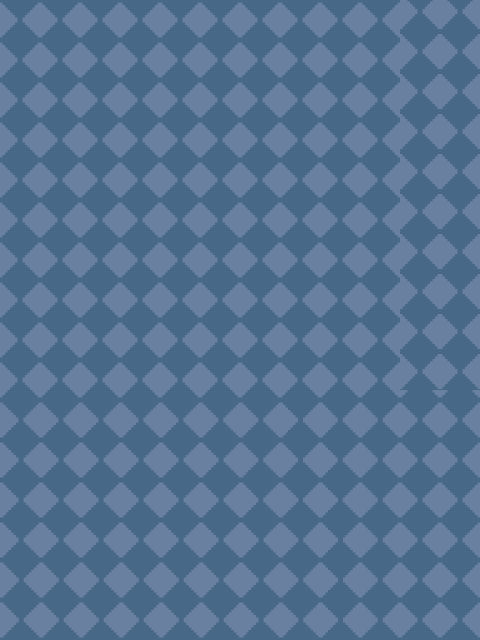
Give the GLSL for this pattern, as a WebGL 1 fragment shader.

```glsl
precision highp float;
// Stepped blue diamonds in a 12 by 16 grid, with an offset panel at the upper right.
uniform vec2 u_resolution;

const vec2 REPEATS = vec2(12.0, 16.0);
const float STEPS = 16.0;       // stair steps along each side of a repeat
const float RADIUS = 7.5;       // diamond radius in stair steps
const int SAMPLES = 4;          // antialiasing samples per axis

// 1.0 inside a stair-edged diamond centred in each unit tile
float steppedDiamond(vec2 p, float steps, float radius) {
  vec2 cell = floor(fract(p) * steps) + 0.5 - 0.5 * steps;
  return step(abs(cell.x) + abs(cell.y), radius);
}

// Raises the panel beyond a corner, leaving a hard seam
vec2 shiftPanel(vec2 p, vec2 corner, float rise) {
  vec2 inside = step(corner, p);
  return p - vec2(0.0, rise * inside.x * inside.y);
}

// Slight sideways drift of the lower rows, fading to the right
vec2 driftRows(vec2 p, float top, float amount) {
  float below = step(p.y, top);
  float growth = 1.0 + 0.5 * (top - p.y) / top;
  float fade = 1.0 - smoothstep(5.0, 11.0, p.x);
  return p - vec2(amount * below * growth * fade, 0.0);
}

float pattern(vec2 p) {
  vec2 q = shiftPanel(p, vec2(10.0, 6.25), 0.21);
  q = driftRows(q, 6.0, 0.021);
  return steppedDiamond(q + vec2(0.5, 0.0), STEPS, RADIUS);
}

// Average coverage over one pixel
float coverage(vec2 pixel) {
  float sum = 0.0;
  for (int j = 0; j < SAMPLES; j++) {
    for (int i = 0; i < SAMPLES; i++) {
      vec2 offset = (vec2(float(i), float(j)) + 0.5) / float(SAMPLES) - 0.5;
      sum += pattern((pixel + offset) / u_resolution * REPEATS);
    }
  }
  return sum / float(SAMPLES * SAMPLES);
}

void main() {
  vec3 ground = vec3(0.28, 0.41, 0.53);
  vec3 diamond = vec3(0.41, 0.50, 0.63);
  gl_FragColor = vec4(mix(ground, diamond, coverage(gl_FragCoord.xy)), 1.0);
}
```
